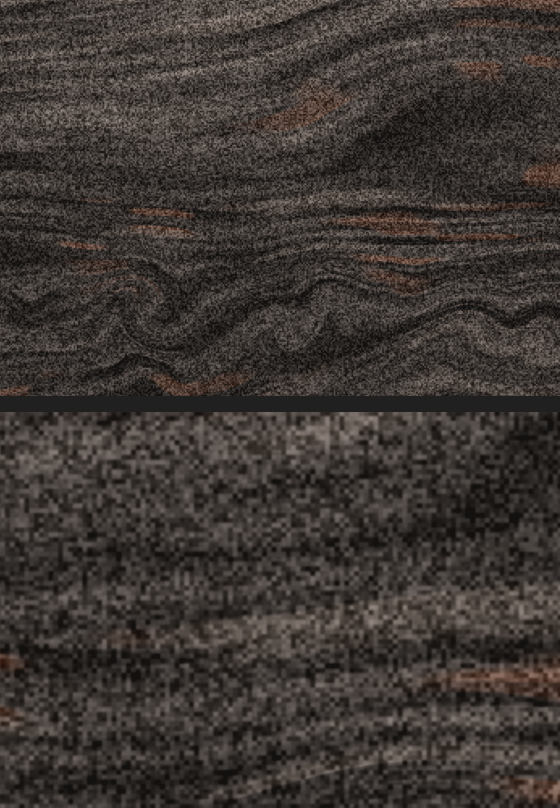
Top: the whole. Bottom: its middle third, enlarged.
This texture is drawn by a WebGL 2 fragment shader. Its source:

```glsl
#version 300 es
precision highp float;

uniform vec2 u_resolution;
out vec4 fragColor;

float hash(vec2 p) {
    vec3 q = fract(p.xyx * 0.1031);
    q += dot(q, q.yzx + 33.33);
    return fract((q.x + q.y) * q.z);
}

float noise(vec2 p) {
    vec2 cell = floor(p), f = fract(p);
    f = f * f * f * (f * (f * 6.0 - 15.0) + 10.0);
    float low = mix(hash(cell), hash(cell + vec2(1, 0)), f.x);
    float high = mix(hash(cell + vec2(0, 1)), hash(cell + vec2(1, 1)), f.x);
    return mix(low, high, f.y);
}

float fbm(vec2 p) {
    float sum = 0.0, weight = 0.5;
    for (int i = 0; i < 4; i++) {
        sum += weight * noise(p);
        p = p * vec2(1.6, 2.1) + vec2(17.3, 9.1);
        weight *= 0.62;
    }
    return sum / 1.12;
}

// Turns the layers around scattered eddies near the bottom
vec2 swirl(vec2 p) {
    for (int i = 0; i < 8; i++) {
        float id = float(i);
        vec2 jitter = vec2(hash(vec2(id, 3.7)), hash(vec2(id, 8.2)));
        vec2 center = vec2((id + jitter.x) * 0.19, 0.02 + 0.24 * jitter.y);
        float radius = 0.06 + 0.06 * hash(vec2(id, 15.4));
        vec2 d = p - center;
        float turn = mix(0.9, 2.6, jitter.x) * exp(-dot(d, d) / (radius * radius));
        float c = cos(turn), s = sin(turn);
        p = center + mat2(c, s, -s, c) * d;
    }
    return p;
}

// Bends the plane so that layers run along constant y
vec2 flow(vec2 p) {
    float upper = smoothstep(0.5, 0.85, p.y);
    float lower = 1.0 - smoothstep(0.15, 0.5, p.y);
    vec2 q = swirl(p);
    float arch = (p.x - 1.15) / 0.36;
    q.y -= upper * (0.12 * p.x + 0.06 * exp(-arch * arch));
    q.y -= lower * 0.17 * p.x;
    q.y += mix(0.05, 0.13, lower) * (noise(p * vec2(1.9, 2.4) + 4.0) - 0.5);
    q.y += mix(0.016, 0.04, lower) * (noise(p * vec2(5.0, 7.0) + 21.0) - 0.5);
    q.y += 0.006 * (noise(p * vec2(14.0, 20.0) + 33.0) - 0.5);
    return q;
}

void main() {
    vec2 p = gl_FragCoord.xy / u_resolution.y;
    vec2 q = flow(p);
    float depth = 1.0 - smoothstep(0.4, 0.8, p.y);

    // Broad layers and thin threads
    float layers = fbm(q * vec2(1.6, 19.0) + 31.0);
    float threads = noise(q * vec2(4.0, 85.0) + 7.0);
    float tone = 0.27 - 0.035 * depth;
    tone += 0.25 * (layers - 0.5) + 0.08 * (threads - 0.5);

    // Dark mineral bands and streaks
    float dark = 0.8 * smoothstep(0.52, 0.72, fbm(q * vec2(1.8, 15.0) + 63.0));
    dark = max(dark, 0.75 * smoothstep(0.62, 0.85, noise(q * vec2(3.0, 58.0) + 90.0)));
    tone *= 1.0 - mix(0.3, 0.5, depth) * dark;

    vec3 color = tone * vec3(1.08, 0.98, 0.92);

    // Rust lenses and pale veins
    float patches = noise(p * vec2(4.0, 7.0) + 12.0);
    float rust = smoothstep(0.6, 0.76, noise(q * vec2(5.0, 36.0) + 45.0));
    rust *= smoothstep(0.5, 0.75, patches);
    float pale = smoothstep(0.6, 0.85, noise(q * vec2(2.6, 44.0) + 71.0));
    pale *= smoothstep(0.4, 0.75, noise(p * vec2(2.5, 5.0) + 54.0));
    color = mix(color, vec3(0.43, 0.29, 0.23), 0.7 * rust * (1.0 - 0.5 * dark));
    color = mix(color, vec3(0.45, 0.40, 0.37), 0.5 * pale);

    // Crystalline grain, weaker in dark bands
    float grain = 0.29 * (noise(p * 245.0) - 0.5);
    grain += 0.13 * (noise(p * 135.0 + 40.0) - 0.5);
    float level = dot(color, vec3(0.33));
    color += grain * (0.4 + 2.2 * level) * vec3(1.03, 0.98, 0.97);

    // Soft light from above
    vec2 fromLight = (p - vec2(0.62, 0.9)) * vec2(0.75, 0.8);
    color *= 1.12 - 0.24 * smoothstep(0.0, 1.0, length(fromLight));
    color = max(color, vec3(0.075, 0.065, 0.058));

    fragColor = vec4(color, 1.0);
}
```
